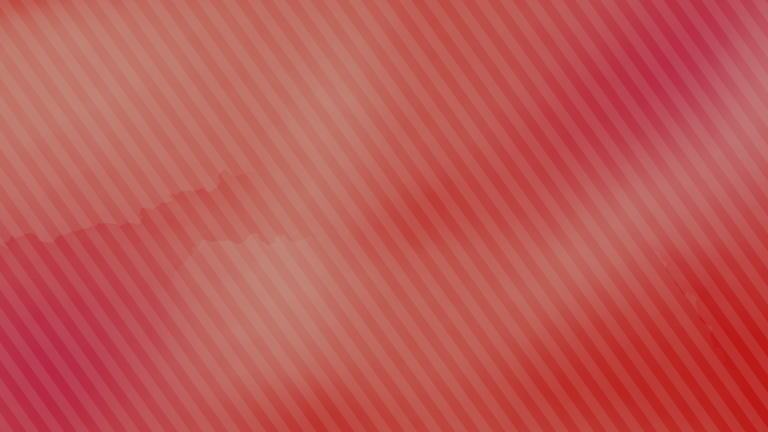
This pattern is drawn by a Shadertoy shader. Its source:

```glsl
// Red and pink watercolour wash under translucent diagonal stripes.

// Lengths are in canvas heights.
const float STRIPE_PERIOD = 0.0475;
const float STRIPE_FILL = 0.5;
const float STRIPE_ANGLE = 0.95;
const float STRIPE_PHASE = 0.2;
const float STRIPE_OPACITY = 0.145;
const vec3 STRIPE_COLOR = vec3(0.80, 0.74, 0.70);

const vec3 RED = vec3(0.73, 0.10, 0.09);
const vec3 CRIMSON = vec3(0.71, 0.12, 0.25);
const vec3 PALE = vec3(0.755, 0.495, 0.44);
const vec3 PALE_COOL = vec3(0.755, 0.45, 0.45);

const float BASE_PALENESS = 0.50;
const float BLOTCH_AMOUNT = 0.16;
const float GRAIN_AMOUNT = 0.09;
const float EDGE_SOFTNESS = 0.004;
const float EDGE_ROUGHNESS = 0.14;

// Soft patches of pigment: centre and radii, then tilt and paleness.
const int PATCH_COUNT = 12;
const vec4 PATCH_SHAPE[PATCH_COUNT] = vec4[](
    vec4(0.20, 0.80, 0.55, 0.32), vec4(0.10, 0.13, 0.25, 0.28),
    vec4(0.78, 0.72, 0.14, 0.42), vec4(0.98, 0.50, 0.17, 0.09),
    vec4(0.64, 0.30, 0.36, 0.20), vec4(0.77, 0.01, 0.20, 0.10),
    vec4(1.54, 0.87, 0.42, 0.16), vec4(1.50, 0.52, 0.50, 0.13),
    vec4(1.38, 0.12, 0.28, 0.17), vec4(1.78, 0.08, 0.24, 0.34),
    vec4(1.77, 0.86, 0.12, 0.22), vec4(0.02, 1.02, 0.20, 0.04));
const vec2 PATCH_TONE[PATCH_COUNT] = vec2[](
    vec2(0.0, 0.44), vec2(0.0, -0.40),
    vec2(-0.15, 0.20), vec2(0.3, -0.22),
    vec2(0.3, 0.28), vec2(0.0, -0.30),
    vec2(0.85, -0.34), vec2(0.70, 0.30),
    vec2(0.2, -0.32), vec2(0.0, -0.40),
    vec2(0.0, 0.26), vec2(0.0, -0.25));

float hash(vec2 cell) {
    vec3 q = fract(vec3(cell.xyx) * 0.1031);
    q += dot(q, q.yzx + 33.33);
    return fract((q.x + q.y) * q.z);
}

float noise(vec2 p) {
    vec2 i = floor(p), f = fract(p);
    f = f * f * (3.0 - 2.0 * f);
    return mix(mix(hash(i), hash(i + vec2(1, 0)), f.x),
               mix(hash(i + vec2(0, 1)), hash(i + vec2(1, 1)), f.x), f.y);
}

// Layered noise centred on zero.
float fbm(vec2 p) {
    float sum = 0.0, weight = 0.5;
    for (int i = 0; i < 4; i++) {
        sum += weight * (noise(p) - 0.5);
        p = mat2(1.6, 1.2, -1.2, 1.6) * p + 7.3;
        weight *= 0.5;
    }
    return sum;
}

float softPatch(vec2 p, vec4 shape, float tilt) {
    float c = cos(tilt), s = sin(tilt);
    vec2 q = mat2(c, -s, s, c) * (p - shape.xy) / shape.zw;
    return exp(-dot(q, q));
}

// Crisp on the boundary, fading away on the positive side.
float dryEdge(float d, float fade) {
    return smoothstep(-EDGE_SOFTNESS, EDGE_SOFTNESS, d) * exp(-max(d, 0.0) / fade);
}

float window(float x, float lo, float hi, float feather) {
    return smoothstep(lo, lo + feather, x) * (1.0 - smoothstep(hi - feather, hi, x));
}

vec3 watercolour(vec2 p) {
    vec2 warped = p + 0.10 * vec2(fbm(p * 3.0), fbm(p * 3.0 + 19.0));
    float paleness = BASE_PALENESS + BLOTCH_AMOUNT * fbm(p * 4.0 + 5.0);
    paleness += GRAIN_AMOUNT * fbm(p * 22.0 + 41.0);
    for (int i = 0; i < PATCH_COUNT; i++)
        paleness += PATCH_TONE[i].y * softPatch(warped, PATCH_SHAPE[i], PATCH_TONE[i].x);

    // Ragged drying lines
    float rough = EDGE_ROUGHNESS * fbm(p * 17.0);
    float upper = 0.44 + 0.16 * smoothstep(0.1, 0.6, p.x) + rough - p.y;
    float lower = 0.28 + 0.17 * smoothstep(0.34, 0.48, p.x) - rough - p.y;
    float right = p.x - 1.53 - 0.6 * (0.42 - p.y) + rough;
    paleness -= 0.20 * dryEdge(upper, 0.10) * window(p.x, -0.2, 0.66, 0.2);
    paleness += 0.16 * dryEdge(lower, 0.15) * window(p.x, 0.34, 0.78, 0.15);
    paleness -= 0.18 * dryEdge(right, 0.16) * window(p.y, -0.1, 0.45, 0.06);

    // Cooler pigment in two opposite corners
    float cool = softPatch(warped, vec4(0.08, 0.16, 0.36, 0.32), 0.0)
               + softPatch(warped, vec4(1.66, 0.86, 0.42, 0.34), 0.7);
    cool = min(cool, 1.0);
    vec3 pigment = mix(RED, CRIMSON, cool);
    return mix(pigment, mix(PALE, PALE_COOL, cool), clamp(paleness, 0.0, 1.0));
}

float stripes(vec2 p) {
    float across = dot(p, vec2(sin(STRIPE_ANGLE), cos(STRIPE_ANGLE)));
    float fromCentre = abs(fract(across / STRIPE_PERIOD + STRIPE_PHASE) - 0.5);
    float blur = 0.6 / (iResolution.y * STRIPE_PERIOD);
    return 1.0 - smoothstep(-blur, blur, fromCentre - 0.5 * STRIPE_FILL);
}

void mainImage(out vec4 fragColor, in vec2 fragCoord) {
    vec2 p = fragCoord / iResolution.y;
    vec3 color = mix(watercolour(p), STRIPE_COLOR, STRIPE_OPACITY * stripes(p));
    fragColor = vec4(color, 1.0);
}
```
